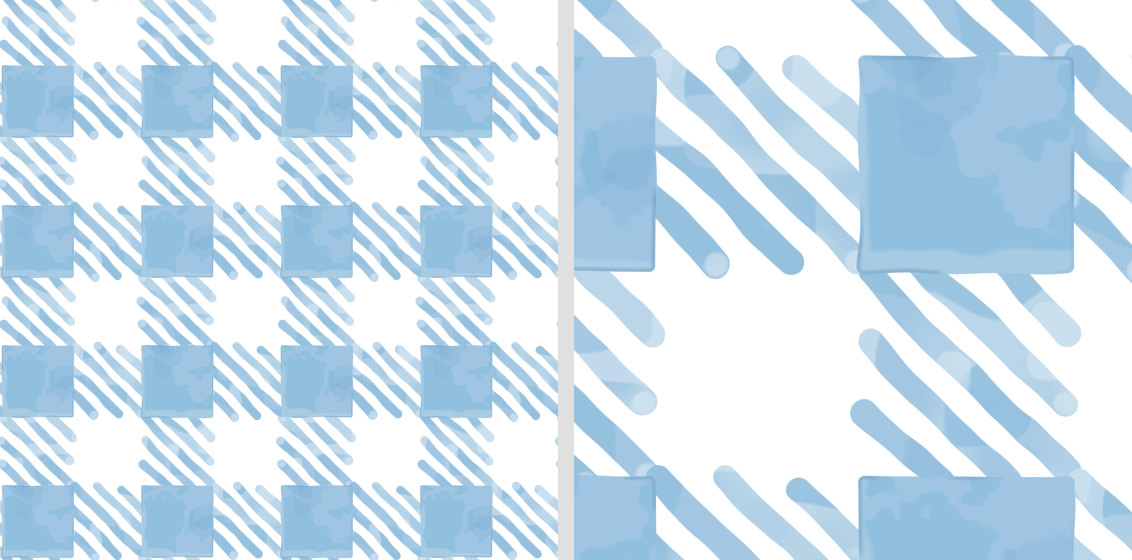
Left: the whole. Right: its middle third, enlarged.
A Shadertoy shader for this pattern:

```glsl
#define REPEATS 4.0
#define SQUARE 0.515
#define ORIGIN vec2(0.013, 0.018)
#define STROKE_RADIUS 0.031
#define STROKE_STEP 0.1667
#define WOBBLE 0.022
#define DEEP vec3(0.50, 0.69, 0.84)
#define BASE vec3(0.57, 0.75, 0.87)
#define MID vec3(0.64, 0.78, 0.89)
#define LIGHT vec3(0.73, 0.84, 0.91)
#define PALE vec3(0.85, 0.91, 0.95)

float hash(vec2 p) {
    vec3 h = fract(p.xyx * vec3(0.1031, 0.1030, 0.0973));
    h += dot(h, h.yzx + 33.33);
    return fract((h.x + h.y) * h.z);
}

float noise(vec2 p) {
    vec2 i = floor(p), f = fract(p);
    f = f * f * (3.0 - 2.0 * f);
    return mix(mix(hash(i), hash(i + vec2(1, 0)), f.x),
               mix(hash(i + vec2(0, 1)), hash(i + vec2(1, 1)), f.x), f.y);
}

float fbm(vec2 p) {
    return 0.6 * noise(p) + 0.28 * noise(p * 2.1 + 5.0) + 0.12 * noise(p * 4.3 + 9.0);
}

float segmentDistance(vec2 p, vec2 a, vec2 b) {
    vec2 ap = p - a, ab = b - a;
    return length(ap - ab * clamp(dot(ap, ab) / dot(ab, ab), 0.0, 1.0));
}

// Two alternating hand-painted variants, arranged as a checkerboard
float variantOf(vec2 cell) {
    return mod(cell.x + cell.y, 2.0);
}

// Diagonal strokes in the band above each square; rgb is paint, a is coverage
vec4 strokeBand(vec2 p, float salt, float px) {
    vec2 shift = vec2(0.24, -0.02);
    vec2 cell = floor(p + shift);
    vec2 q = p - cell;
    float seed = 7.0 * variantOf(cell) + salt;
    vec2 n = q + 13.0 * seed;
    q += WOBBLE * (vec2(noise(n * 6.0), noise(n * 6.0 + 40.0)) - 0.5);

    float nearest = 1.0, rank = 0.0, capDistance = 1.0;
    for (float k = -2.0; k <= 2.0; k++) {
        float jitter = hash(vec2(k + 5.0, seed + 3.0)) - 0.5;
        float sum = 1.015 + k * STROKE_STEP + 0.02 * jitter;
        float x0 = max(0.015 + 0.025 * jitter, sum - 1.03);
        float x1 = min(SQUARE - 0.02 + 0.02 * jitter, sum - SQUARE + 0.02);
        vec2 a = vec2(x0, sum - x0), b = vec2(x1, sum - x1);
        float d = segmentDistance(q, a, b);
        if (d < nearest) {
            nearest = d;
            rank = k;
            capDistance = min(length(q - a), length(q - b));
        }
    }

    // Overlapping washes along each stroke
    float wash = fbm(n * 5.0 + rank * 3.0);
    float tone = 0.4 + 0.22 * rank + 1.1 * (wash - 0.5);
    vec3 paint = mix(MID, LIGHT, smoothstep(0.25, 0.7, tone));
    paint = mix(paint, BASE, 0.8 * smoothstep(0.56, 0.6, noise(n * 6.0 + 21.0) - 0.06 * rank));
    float drySpot = smoothstep(0.72, 0.78, noise(n * 9.0 + 57.0));
    float dryCap = (1.0 - smoothstep(0.022, 0.034, capDistance))
                 * step(0.45, hash(vec2(rank + 9.0, seed)));
    paint = mix(paint, PALE, max(0.55 * drySpot, 0.6 * dryCap));

    float edge = nearest - STROKE_RADIUS - 0.008 * (noise(n * 14.0) - 0.5);
    return vec4(paint, 1.0 - smoothstep(-px, px, edge));
}

// Watercolour square; rgb is paint, a is coverage
vec4 paintedSquare(vec2 p, float px) {
    vec2 cell = floor(p + 0.1);
    vec2 q = p - cell;
    float variant = variantOf(cell);
    vec2 n = q + 19.0 * variant;

    vec2 box = abs(q - 0.5 * SQUARE) - 0.5 * SQUARE + 0.015;
    float d = length(max(box, 0.0)) + min(max(box.x, box.y), 0.0) - 0.015;
    d += 0.01 * (noise(n * 9.0) - 0.5);

    // Lighter wash toward the upper right
    float wash = fbm(n * 7.0 + 31.0);
    float lean = (q.x + 0.6 * q.y) / SQUARE - 0.95;
    float lightWash = smoothstep(0.55, 0.59, wash + 0.35 * lean);
    vec3 paint = mix(BASE, MID, 0.8 * lightWash);

    // Pooled pigment in two overlapping layers
    vec2 pool = mix(vec2(0.19, 0.45), vec2(0.46, 0.25), variant);
    float poolEdge = length(q - pool) + 0.16 * (wash - 0.5);
    paint = mix(paint, DEEP, 0.3 * (1.0 - smoothstep(0.12, 0.135, poolEdge)));
    paint = mix(paint, DEEP, 0.4 * (1.0 - smoothstep(0.065, 0.08, poolEdge)));

    // Pale left and lower rims, then a fine dark drying line
    float rim = min(q.x + 0.02, q.y) + 0.07 * (wash - 0.5);
    paint = mix(paint, LIGHT, 0.5 * (1.0 - smoothstep(0.04, 0.055, rim)));
    float dryingLine = smoothstep(-0.014, -0.003, d) * smoothstep(0.4, 0.7, noise(n * 8.0 + 70.0));
    paint = mix(paint, DEEP * 0.92, 0.6 * dryingLine);

    return vec4(paint, 1.0 - smoothstep(-px, px, d));
}

void mainImage(out vec4 fragColor, in vec2 fragCoord) {
    float px = 0.8 * REPEATS / iResolution.y;
    vec2 p = fragCoord / iResolution.xy * REPEATS - ORIGIN;

    vec4 above = strokeBand(p, 1.0, px);
    vec4 beside = strokeBand(p.yx, 4.0, px);
    vec4 square = paintedSquare(p, px);

    vec3 color = mix(vec3(1.0), above.rgb, above.a);
    color = mix(color, beside.rgb, beside.a);
    color = mix(color, square.rgb, square.a);
    fragColor = vec4(color, 1.0);
}
```
